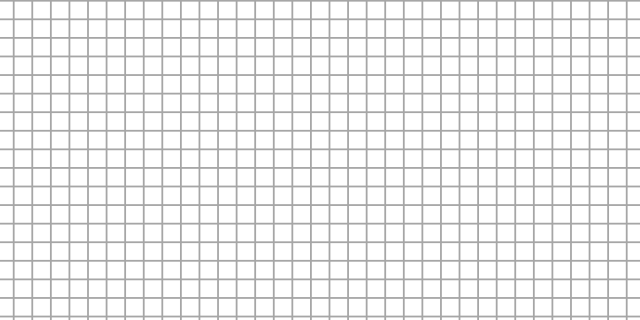
Write a Shadertoy shader that draws this pattern.

```glsl
const vec3 PAPER = vec3(1.0);
const vec3 INK = vec3(0.65);
const float PITCH = 0.05805;                 // cell size, in canvas heights
const float LINE_WIDTH = 0.0056;
const vec2 GRID_ORIGIN = vec2(0.0428, 0.9977);

// Distance on each axis to the nearest grid line
vec2 gridDistance(vec2 p, float pitch) {
    return abs(fract(p / pitch + 0.5) - 0.5) * pitch;
}

// Smoothed coverage of a line, given the distance to its centre
vec2 lineCoverage(vec2 dist, float width, float pixel) {
    return clamp((0.5 * width - dist) / pixel + 0.5, 0.0, 1.0);
}

void mainImage(out vec4 fragColor, in vec2 fragCoord) {
    float pixel = 1.0 / iResolution.y;
    vec2 uv = fragCoord * pixel;

    vec2 dist = gridDistance(uv - GRID_ORIGIN, PITCH);
    vec2 cover = lineCoverage(dist, LINE_WIDTH, pixel);

    // Union of vertical and horizontal lines
    float ink = 1.0 - (1.0 - cover.x) * (1.0 - cover.y);
    fragColor = vec4(mix(PAPER, INK, ink), 1.0);
}
```
